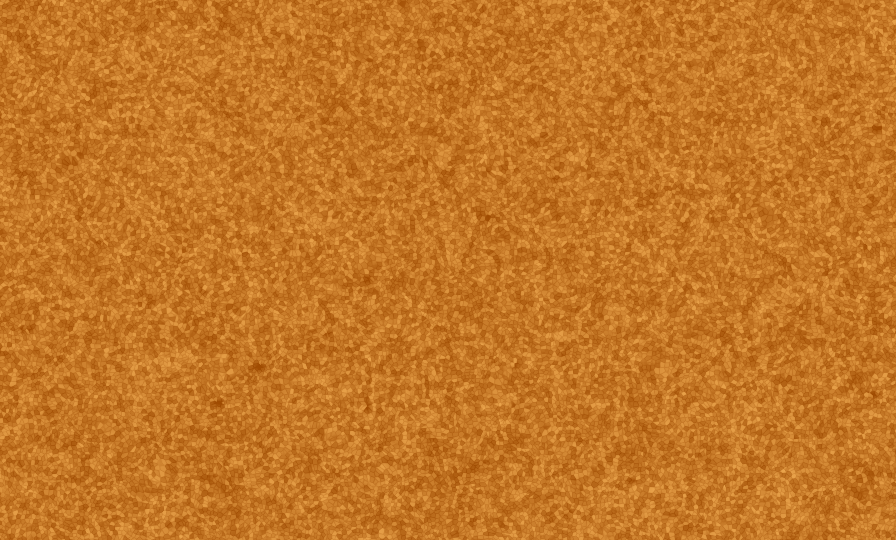
Reproduce this texture procedurally as a Shadertoy shader.

```glsl
// Fine-grained orange-brown pressed cork or sandy paper with faint mottling.

const vec3 DARK_RUST = vec3(0.650, 0.325, 0.030);
const vec3 PALE_OCHRE = vec3(0.890, 0.610, 0.270);

vec3 hash3(vec2 cell, float seed) {
    vec3 q = fract(vec3(cell.xyx + seed * 17.3) * vec3(0.1031, 0.1030, 0.0973));
    q += dot(q, q.yxz + 33.33);
    return fract((q.xxy + q.yzz) * q.zyx);
}

// Cellular noise: x = softly blended grain tone, y = gap between neighbours.
vec2 grains(vec2 p, float sharpness, float seed) {
    vec2 cell = floor(p), local = fract(p);
    float toneSum = 0.0, weightSum = 0.0;
    float nearest = 9.0, second = 9.0;
    for (int j = -1; j <= 1; j++) {
        for (int i = -1; i <= 1; i++) {
            vec2 offset = vec2(i, j);
            vec3 rnd = hash3(cell + offset, seed);
            vec2 toGrain = offset + rnd.xy - local;
            float d2 = dot(toGrain, toGrain);
            float weight = exp(-sharpness * d2);
            toneSum += rnd.z * weight;
            weightSum += weight;
            float d = sqrt(d2);
            second = min(second, max(nearest, d));
            nearest = min(nearest, d);
        }
    }
    return vec2(toneSum / weightSum, second - nearest);
}

// Layered sines for slow, uneven shading.
float mottle(vec2 p) {
    float sum = 0.0, amplitude = 0.5;
    for (int i = 0; i < 4; i++) {
        p = mat2(0.8, 0.6, -0.6, 0.8) * p * 1.7 + 2.3;
        sum += amplitude * sin(p.x + 1.3 * sin(p.y)) * cos(p.y * 0.9);
        amplitude *= 0.6;
    }
    return sum;
}

// Sparse ragged stains; most cells stay empty.
float specks(vec2 p, float density, float radius, float seed) {
    vec2 cell = floor(p);
    vec3 rnd = hash3(cell, seed);
    vec2 toCentre = fract(p) - mix(vec2(0.3), vec2(0.7), rnd.xy);
    toCentre.y *= 1.5;
    float present = step(1.0 - density, rnd.z);
    return present * (1.0 - smoothstep(0.2 * radius, radius, length(toCentre)));
}

void mainImage(out vec4 fragColor, in vec2 fragCoord) {
    vec2 p = fragCoord / iResolution.y;

    // Grain layers from fine to coarse, slightly warped to avoid a grid.
    vec2 warped = p + 0.003 * sin(p.yx * 47.0 + 2.0 * sin(p * 31.0));
    vec2 fine = grains(warped * 135.0, 9.0, 1.0);
    float clump = grains(warped * 52.0, 5.0, 2.0).x;
    float patchTone = grains(warped * 17.0, 4.0, 3.0).x;

    float tone = 0.5;
    tone += 0.72 * (fine.x - 0.5);
    tone += 0.24 * (smoothstep(0.0, 0.4, fine.y) - 0.6);
    tone += 0.24 * (clump - 0.5);
    tone += 0.08 * (patchTone - 0.5);
    tone += 0.04 * mottle(p * 3.0);

    // Occasional rusty stains and tiny pale flecks, broken up by the grain.
    vec2 ragged = p + 0.012 * (vec2(clump, fine.x) - 0.5);
    tone -= 0.30 * specks(ragged * 14.0, 0.07, 0.22, 4.0);
    tone += 0.28 * specks(ragged * 34.0, 0.03, 0.20, 5.0);

    vec3 colour = mix(DARK_RUST, PALE_OCHRE, clamp(tone, -0.1, 1.1));
    fragColor = vec4(clamp(colour, 0.0, 1.0), 1.0);
}
```
